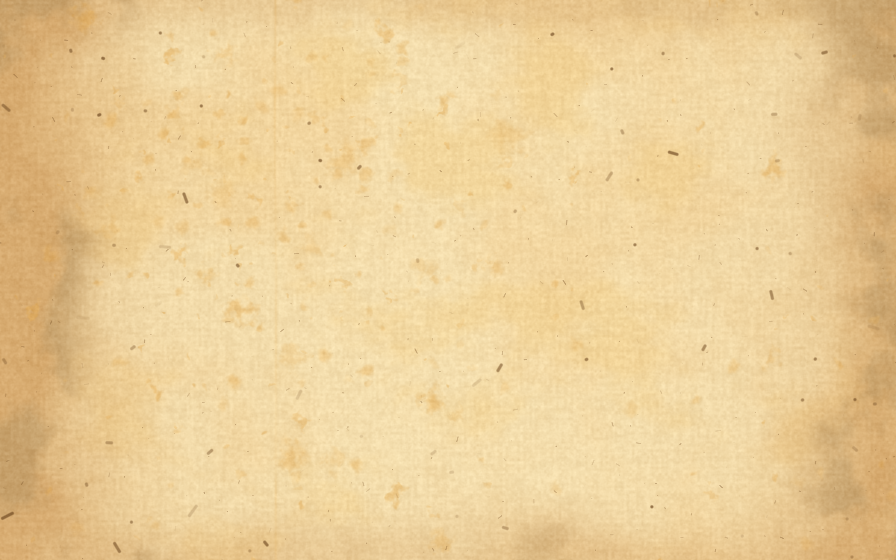
Reproduce this texture procedurally as a Shadertoy shader.

```glsl
const vec3 PALE = vec3(0.958, 0.872, 0.682);
const vec3 CREAM = vec3(0.950, 0.838, 0.625);
const vec3 YELLOW = vec3(0.945, 0.815, 0.555);
const vec3 TAN = vec3(0.835, 0.655, 0.420);
const vec3 UMBER = vec3(0.720, 0.590, 0.395);
const vec3 RUST = vec3(0.885, 0.665, 0.325);
const vec3 FLECK = vec3(0.460, 0.310, 0.150);

float hash(vec2 p) {
    vec3 q = fract(vec3(p.xyx) * 0.1031);
    q += dot(q, q.yzx + 33.33);
    return fract((q.x + q.y) * q.z);
}

float noise(vec2 p) {
    vec2 i = floor(p), f = fract(p);
    f = f * f * (3.0 - 2.0 * f);
    return mix(mix(hash(i), hash(i + vec2(1, 0)), f.x),
               mix(hash(i + vec2(0, 1)), hash(i + vec2(1, 1)), f.x), f.y);
}

float fbm(vec2 p, int octaves) {
    float sum = 0.0, amp = 0.5, total = 0.0;
    for (int i = 0; i < octaves; i++) {
        sum += amp * noise(p);
        total += amp;
        amp *= 0.55;
        p = mat2(1.6, 1.2, -1.2, 1.6) * p + 17.3;
    }
    return sum / total;
}

float bell(float d, float width) {
    return exp(-d * d / (width * width));
}

// Density of foxing: thick left of centre, sparse elsewhere
float foxingRegion(vec2 p) {
    return 0.07 + 0.75 * bell(length((p - vec2(0.52, 0.65)) * vec2(1.0, 0.85)), 0.32);
}

// Ragged round stains, at most one per cell
float stains(vec2 p, float scale, float seed) {
    vec2 cell = floor(p * scale);
    vec2 ragged = p * scale + 0.55 * (vec2(fbm(p * 55.0, 3), fbm(p * 55.0 + 40.0, 3)) - 0.5);
    float cover = 0.0;
    for (int y = -1; y <= 1; y++)
    for (int x = -1; x <= 1; x++) {
        vec2 id = cell + vec2(x, y);
        vec2 key = id + seed;
        vec2 centre = id + vec2(hash(key), hash(key + 31.7));
        float radius = mix(0.10, 0.36, pow(hash(key + 57.1), 2.0));
        float present = step(hash(key + 83.9), foxingRegion(centre / scale));
        float d = length(ragged - centre);
        float blot = 1.0 - smoothstep(0.25 * radius, 1.25 * radius, d);
        cover = max(cover, present * blot * mix(0.35, 1.0, hash(key + 11.3)));
    }
    return cover;
}

// Short dark fibres at random angles
float flecks(vec2 p, float scale, float density, float seed) {
    vec2 q = p * scale, cell = floor(q);
    float cover = 0.0;
    for (int y = -1; y <= 1; y++)
    for (int x = -1; x <= 1; x++) {
        vec2 id = cell + vec2(x, y);
        vec2 key = id + seed;
        float angle = 6.2832 * hash(key + 5.1);
        vec2 dir = vec2(cos(angle), sin(angle));
        vec2 r = q - id - vec2(hash(key), hash(key + 23.4));
        float halfLength = 0.16 * pow(hash(key + 71.2), 3.0);
        float d = length(r - dir * clamp(dot(r, dir), -halfLength, halfLength));
        float ink = 1.0 - smoothstep(0.015, 0.065, d);
        cover = max(cover, ink * step(hash(key + 47.6), density) * hash(key + 91.8));
    }
    return cover;
}

// Darkening along the four borders, strongest on the left
float borderAge(vec2 p, float width) {
    float wobble = 0.12 * (fbm(p * 5.0 + 8.0, 5) - 0.5);
    float left = 0.95 * bell(max(p.x + wobble, 0.0), 0.135);
    float right = 0.72 * bell(max(width - p.x + wobble, 0.0), 0.135);
    float bottom = 0.42 * bell(p.y + wobble, 0.07);
    float top = 0.34 * bell(1.0 - p.y + wobble, 0.06);
    float haze = 0.18 * bell(p.x, 0.36) + 0.16 * bell(width - p.x, 0.32);
    float mottle = 0.55 + 0.9 * fbm(p * 9.0 + 3.0, 5);
    return clamp((1.0 - (1.0 - left) * (1.0 - right) * (1.0 - bottom) * (1.0 - top) + haze) * mottle, 0.0, 1.0);
}

void mainImage(out vec4 fragColor, in vec2 fragCoord) {
    vec2 p = fragCoord / iResolution.y;
    float width = iResolution.x / iResolution.y;

    // Clouded paper
    float cloud = fbm(p * 4.0 + 2.0, 6);
    vec3 color = mix(CREAM, PALE, smoothstep(0.30, 0.66, cloud));
    float yellowing = smoothstep(0.50, 0.72, fbm(p * vec2(5.0, 7.0) + 60.0, 5));
    color = mix(color, YELLOW, 0.55 * yellowing);

    // Aged borders with grey-brown patches
    float age = borderAge(p, width);
    color = mix(color, TAN, 0.92 * age);
    float patches = smoothstep(0.48, 0.66, fbm(p * 6.0 + 90.0, 5));
    color = mix(color, UMBER, 0.55 * patches * smoothstep(0.25, 0.8, age));

    // Foxing and a faint vertical crease
    float foxing = max(stains(p, 11.0, 3.0), 0.8 * stains(p, 25.0, 140.0));
    color = mix(color, RUST, 0.52 * foxing);
    float crease = bell(p.x - 0.49 - 0.003 * noise(p * 4.0), 0.0025);
    color = mix(color, RUST, 0.22 * crease * noise(p * vec2(3.0, 18.0)));

    // Woven fibres and fine grain
    float weave = noise(p * vec2(28.0, 230.0)) + noise(p * vec2(230.0, 22.0)) - 1.0;
    float grain = fbm(p * 190.0, 2) - 0.5;
    color += (0.026 * weave + 0.075 * grain) * vec3(0.75, 0.95, 1.10);

    // Scattered flecks
    float dust = max(flecks(p, 15.0, 0.22, 210.0), 0.5 * flecks(p, 38.0, 0.22, 330.0));
    color = mix(color, FLECK, 0.75 * dust);

    fragColor = vec4(clamp(color, 0.0, 1.0), 1.0);
}
```
